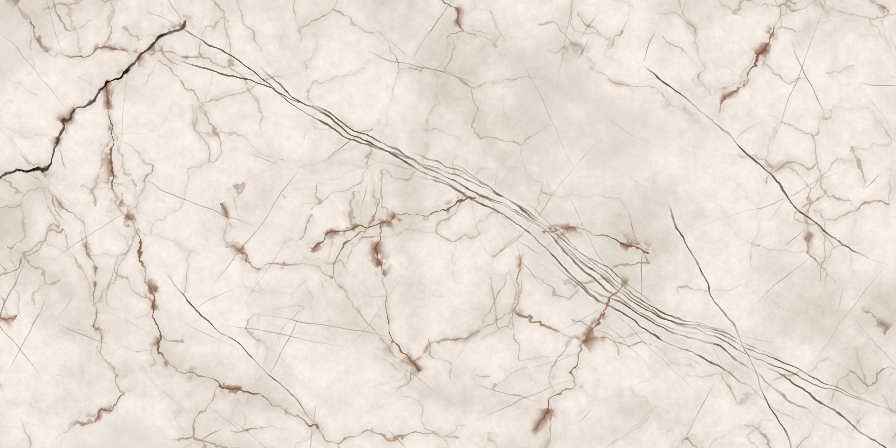
Write a Shadertoy shader that draws this texture.

```glsl
// Cream marble slab with jagged rusty veins, a diagonal fracture band and hairlines.
const vec3 CREAM = vec3(0.966, 0.929, 0.896);
const vec3 CLOUD = vec3(0.845, 0.812, 0.768);
const vec3 GREY  = vec3(0.835, 0.825, 0.785);
const vec3 TAN   = vec3(0.640, 0.520, 0.430);
const vec3 RUST  = vec3(0.500, 0.330, 0.245);
const vec3 UMBER = vec3(0.380, 0.310, 0.255);
const vec3 DARK  = vec3(0.170, 0.100, 0.075);
const int   STRANDS = 11;
const int   HAIRLINES = 75;
const float HAIR_WIDTH = 0.0015;
const float GRAIN = 0.075;
const vec4  BAND = vec4(0.39, 0.96, 2.03, -0.01);      // start and end of the fracture band
const vec3  NET_CELLS = vec3(3.3, 6.0, 11.0);          // crack networks, coarse to fine
const vec3  NET_INK = vec3(0.75, 0.55, 0.38);

// Segments as start and end points, in units of the canvas height
const vec4 FISSURE[4] = vec4[4](
    vec4(0.40, 0.94, 0.27, 0.82), vec4(0.27, 0.82, 0.14, 0.74),
    vec4(0.14, 0.74, 0.12, 0.63), vec4(0.12, 0.63, -0.05, 0.61));
const vec4 RUSTY[11] = vec4[11](
    vec4(0.26, 0.82, 0.27, 0.61), vec4(0.27, 0.61, 0.40, 0.17), vec4(0.40, 0.17, 0.70, 0.02),
    vec4(0.70, 0.43, 0.85, 0.51), vec4(0.85, 0.51, 1.05, 0.55), vec4(0.85, 0.51, 0.88, 0.27),
    vec4(0.88, 0.27, 0.93, 0.18), vec4(1.36, 0.37, 1.28, 0.14), vec4(1.28, 0.14, 1.18, 0.03),
    vec4(1.73, 0.94, 1.60, 0.75), vec4(1.22, 0.46, 1.42, 0.46));
const vec4 CRACKS[4] = vec4[4](
    vec4(1.44, 0.84, 2.02, 0.40), vec4(1.50, 0.56, 1.78, -0.02),
    vec4(0.37, 0.42, 0.72, 0.04), vec4(1.02, 0.63, 1.48, 0.29));

float hash(vec2 p) { return fract(sin(dot(p, vec2(127.1, 311.7))) * 43758.5453); }
vec2 hash2(vec2 p) { return vec2(hash(p), hash(p + 19.19)); }
float noise(vec2 p) {
    vec2 i = floor(p), f = fract(p);
    f = f * f * (3.0 - 2.0 * f);
    return mix(mix(hash(i), hash(i + vec2(1, 0)), f.x),
               mix(hash(i + vec2(0, 1)), hash(i + vec2(1, 1)), f.x), f.y);
}
float fbm(vec2 p) {
    float sum = 0.0, amp = 0.516;
    for (int i = 0; i < 5; i++, amp *= 0.5) {
        sum += amp * noise(p);
        p = mat2(1.6, 1.2, -1.2, 1.6) * p + 7.3;
    }
    return sum;
}
vec2 warp(vec2 p, float freq, float amp) {
    return p + amp * (vec2(fbm(p * freq), fbm(p * freq + 31.7)) - 0.5);
}
// Crisp line, at least about a pixel wide
float line(float d, float width) {
    float w = max(width, 0.7 / iResolution.y);
    return width / w * (1.0 - smoothstep(0.3 * w, 1.3 * w, d));
}
float halo(float d, float width) { return exp(-d * d / (width * width)); }
// Distance to a segment and position along it
vec2 segment(vec2 p, vec4 s) {
    vec2 ab = s.zw - s.xy, ap = p - s.xy;
    float t = clamp(dot(ap, ab) / dot(ab, ab), 0.0, 1.0);
    return vec2(length(ap - ab * t), t);
}
// Voronoi: distance to the nearest edge, cell random, edge random
vec3 network(vec2 p) {
    vec2 cell = floor(p), nearId = cell, nearPos = vec2(9);
    for (int k = 0; k < 9; k++) {
        vec2 id = cell + vec2(k % 3 - 1, k / 3 - 1), r = id + hash2(id) - p;
        if (dot(r, r) < dot(nearPos, nearPos)) { nearPos = r; nearId = id; }
    }
    vec2 edge = vec2(9.0, 0.0);
    for (int k = 0; k < 25; k++) {
        if (k == 12) continue;
        vec2 id = nearId + vec2(k % 5 - 2, k / 5 - 2), r = id + hash2(id) - p;
        float d = dot(0.5 * (nearPos + r), normalize(r - nearPos));
        if (d < edge.x) edge = vec2(d, hash(id + nearId + 0.5));
    }
    return vec3(edge.x, hash(nearId + 4.7), edge.y);
}

void mainImage(out vec4 fragColor, in vec2 fragCoord) {
    vec2 p = fragCoord / iResolution.y;
    vec2 rough = warp(warp(p, 5.0, 0.09), 22.0, 0.045), gentle = warp(p, 3.0, 0.07);
    float beads = noise(p * 75.0), breaks = smoothstep(0.28, 0.62, fbm(p * 16.0 + 60.0));
    float flakes = smoothstep(0.53, 0.66, fbm(p * 38.0 + 90.0));

    // Mottled ground and stone grain
    float mottle = 0.5 * fbm(p * 4.0 + 11.0) + 0.5 * fbm(warp(p, 6.0, 0.12) * 10.0);
    vec3 col = mix(CREAM, CLOUD, smoothstep(0.37, 0.82, mottle));
    col += GRAIN * (fbm(p * 50.0) - 0.5) + 0.4 * GRAIN * (noise(p * 190.0) - 0.5);

    // Crack networks, faded by patches
    for (int i = 0; i < 3; i++) {
        vec3 net = network(rough * NET_CELLS[i] + 3.0 + 17.0 * float(i));
        float d = net.x / NET_CELLS[i], patches = smoothstep(0.36, 0.6, fbm(p * 4.0 + 80.0 + 9.0 * float(i)));
        float ink = patches * smoothstep(0.25, 0.85, net.z);
        if (i == 0) col = mix(col, GREY, 0.5 * patches * smoothstep(0.78, 0.9, net.y) * smoothstep(0.0, 0.06, d));
        col = mix(col, CLOUD, 0.45 * ink * halo(d, 0.012));
        col = mix(col, mix(TAN, RUST, beads), NET_INK[i] * ink * (0.3 + 0.7 * breaks) * line(d, 0.0015 + 0.0015 * beads));
        if (i == 0) col = mix(col, RUST, 0.5 * ink * flakes * halo(d, 0.008));
    }
    // Straight hairlines, mostly along two directions
    for (int i = 0; i < HAIRLINES; i++) {
        vec2 seed = vec2(i, 5.3), r = hash2(seed), mid = hash2(seed + 9.1) * vec2(2.0, 1.0);
        float angle = (r.x < 0.6 ? -0.7 : 0.9) + 1.1 * (hash(seed + 2.2) - 0.5);
        vec2 arm = (0.03 + 0.20 * r.y * r.y) * vec2(cos(angle), sin(angle));
        vec2 s = segment(gentle + 0.004 * noise(p * 30.0), vec4(mid - arm, mid + arm));
        float ink = (0.12 + 0.4 * hash(seed + 6.6)) * 4.0 * s.y * (1.0 - s.y);
        col = mix(col, UMBER, ink * (0.4 + 0.6 * breaks) * line(s.x, HAIR_WIDTH));
    }
    // Fracture band of loose, wandering strands, then single long cracks
    vec2 torn = warp(gentle, 18.0, 0.018);
    for (int i = 0; i < STRANDS + CRACKS.length(); i++) {
        vec2 seed = vec2(i, 41.0), drift = vec2(0.0, 0.09 * (noise(p * 2.8 + float(i) * 8.0) - 0.5));
        vec4 path = BAND + 0.17 * (vec4(hash2(seed), hash2(seed + 3.3)) - 0.5);
        if (i >= STRANDS) path = CRACKS[i - STRANDS];
        vec2 s = segment(torn + drift, path);
        float start = i < 2 || i >= STRANDS ? 0.0 : 0.75 * hash(seed + 7.7), end = i < 2 || i >= STRANDS ? 1.0 : start + 0.38;
        float ink = smoothstep(start, start + 0.06, s.y) * (1.0 - smoothstep(end - 0.2, end, s.y));
        col = mix(col, CREAM, 0.4 * ink * halo(s.x, 0.008));
        col = mix(col, UMBER, ink * (0.25 + 0.65 * breaks) * line(s.x, 0.0014 + 0.0014 * beads));
    }
    // Flaking rusty veins and the dark open fissure
    float rust = 9.0, open = 9.0;
    for (int i = 0; i < RUSTY.length(); i++) rust = min(rust, segment(rough, RUSTY[i]).x);
    for (int i = 0; i < FISSURE.length(); i++) open = min(open, segment(rough, FISSURE[i]).x);
    col = mix(col, CLOUD, 0.5 * halo(min(rust, open), 0.014));
    col = mix(col, RUST, 0.65 * flakes * halo(min(rust, open), 0.013));
    col = mix(col, RUST, (0.25 + 0.6 * breaks) * line(rust, 0.0014 + 0.002 * beads));
    col = mix(col, DARK, (0.6 + 0.4 * breaks) * line(open, 0.0015 + 0.004 * noise(p * 16.0)));
    fragColor = vec4(clamp(col, 0.0, 1.0), 1.0);
}
```
